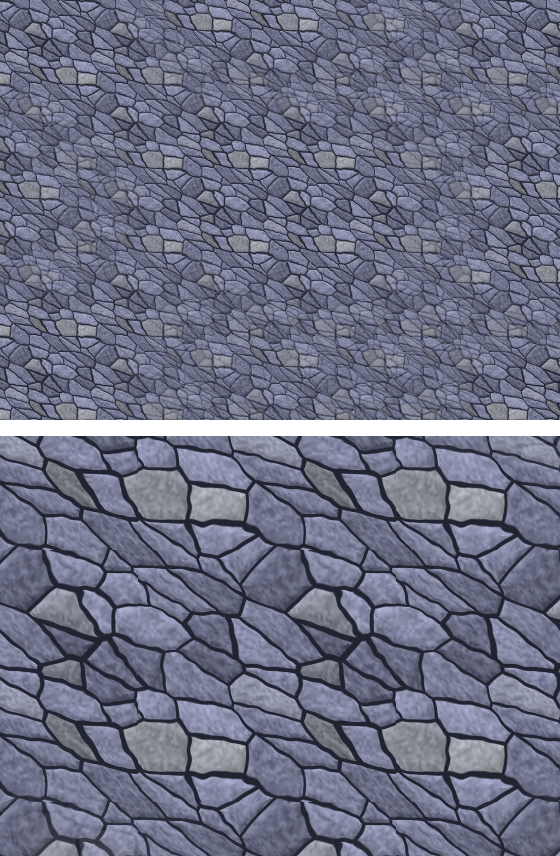
Top, the full canvas; bottom, a detail of the centre.
Reproduce this pattern procedurally as a Shadertoy shader.

```glsl
// Tiled wall of slanted, split slate stones with dark joints and soft overlapping patches.

const vec2  REPEATS      = vec2(6.5, 5.0);   // tiles across and down
const vec2  CELLS        = vec2(5.0, 8.0);   // stones per tile
const float SLANT        = 3.0;              // rows dropped per tile, whole number
const float JITTER       = 0.92;
const float SIZE_SPREAD  = 0.40;
const float JOINT_MIN    = 0.005;            // half widths, in tiles
const float JOINT_SPREAD = 0.009;
const float GRAIN        = 0.42;
const vec2  TILE_SHIFT   = vec2(0.30, 0.12);
const vec2  LAYER_SHIFT  = vec2(0.43, 0.36);
const vec3  JOINT_COLOR  = vec3(0.13, 0.14, 0.19);
const vec3  SLATE_DARK   = vec3(0.25, 0.26, 0.33);
const vec3  SLATE_LIGHT  = vec3(0.67, 0.69, 0.82);
const vec3  SLATE_WARM   = vec3(0.59, 0.59, 0.57);
const float TAU          = 6.28318;

vec3 hash3(vec2 p) {
    vec3 q = fract(p.xyx * vec3(0.1031, 0.1030, 0.0973));
    q += dot(q, q.yxz + 33.33);
    return fract((q.xxy + q.yxx) * q.zyx);
}

float valueNoise(vec2 p) {
    vec2 i = floor(p), f = fract(p);
    f = f * f * (3.0 - 2.0 * f);
    vec2 e = vec2(0.0, 1.0);
    return mix(mix(hash3(i).x, hash3(i + e.yx).x, f.x),
               mix(hash3(i + e.xy).x, hash3(i + e.yy).x, f.x), f.y);
}

// Wraps a cell onto the slanted periodic lattice.
vec2 wrapCell(vec2 cell) {
    cell -= floor(cell.x / CELLS.x) * vec2(CELLS.x, SLANT);
    return vec2(cell.x, mod(cell.y, CELLS.y));
}

// Stone centre relative to the cell corner in xy, size bias in z.
vec3 stoneSeed(vec2 cell) {
    vec3 h = hash3(wrapCell(cell) + 7.0);
    return vec3(0.5 + JITTER * (h.xy - 0.5), SIZE_SPREAD * h.z);
}

vec3 slate(vec2 tile, float pixel) {
    // Gentle periodic bend, so that courses change direction
    vec2 p = tile + vec2(0.025, 0.035) * sin(TAU * (tile.yx * vec2(2.0, 1.0) + tile));
    p += 0.012 * (valueNoise(fract(tile) * 24.0) - 0.5);
    vec2 c = p * CELLS + vec2(0.0, SLANT * p.x);
    vec2 base = floor(c), local = c - base;

    // Nearest stone under a size-weighted distance
    vec2 stone = vec2(0.0), toStone = vec2(0.0);
    float nearest = 100.0;
    for (int j = -2; j <= 2; j++)
    for (int i = -2; i <= 2; i++) {
        vec2 g = vec2(i, j);
        vec3 s = stoneSeed(base + g);
        vec2 d = g + s.xy - local;
        float power = dot(d, d) - s.z;
        if (power < nearest) { nearest = power; toStone = d; stone = g; }
    }

    // Distance to the closest border, measured in tiles
    float edge = 1.0;
    vec2 outward = vec2(0.0, 1.0);
    for (int j = -2; j <= 2; j++)
    for (int i = -2; i <= 2; i++) {
        vec2 g = stone + vec2(i, j);
        if (i == 0 && j == 0) continue;
        vec3 s = stoneSeed(base + g);
        vec2 d = g + s.xy - local, n = d - toStone;
        vec2 slope = vec2(CELLS.x * n.x + SLANT * n.y, CELLS.y * n.y);
        float border = 0.5 * (dot(d, d) - s.z - nearest) / length(slope);
        if (border < edge) { edge = border; outward = normalize(slope); }
    }

    // Stone tone, split-face streaks and grain
    vec2 id = wrapCell(base + stone);
    vec3 h = hash3(id + 41.0), k = hash3(id + 83.0);
    float angle = (h.y - 0.6) * 1.6;
    vec2 face = mat2(cos(angle), -sin(angle), sin(angle), cos(angle)) * (toStone / CELLS);
    float streak = valueNoise(face * vec2(14.0, 60.0) + 50.0 * h.xy) - 0.5;
    float speck = valueNoise(face * 85.0 + 90.0 * h.yz) - 0.5;
    float tone = 0.30 + 0.44 * h.x + GRAIN * (0.6 * streak + 0.8 * speck);
    tone += 0.07 * sin(TAU * (tile.y + 0.15));

    // Lit upper-left rim and shaded lower-right rim
    float rim = 1.0 - smoothstep(0.008, 0.045, edge);
    tone += 0.24 * rim * dot(outward, normalize(vec2(-0.5, 0.9)));
    vec3 color = mix(SLATE_DARK, SLATE_LIGHT, clamp(tone, -0.25, 1.15));
    color = mix(color, SLATE_WARM * (0.6 + 0.6 * tone), 0.6 * smoothstep(0.78, 0.95, k.x));

    float joint = JOINT_MIN + JOINT_SPREAD * k.y * k.y;
    return mix(JOINT_COLOR, color, smoothstep(joint - pixel, joint + pixel, edge));
}

void mainImage(out vec4 fragColor, in vec2 fragCoord) {
    vec2 uv = fragCoord / iResolution.xy;
    vec2 tile = uv * REPEATS + TILE_SHIFT;
    float pixel = 0.75 * REPEATS.y / iResolution.y;

    // Two shifted layers cross-fade in broad patches
    vec2 wave = cos(TAU * (uv - 0.5));
    float patches = 0.55 + 0.42 * wave.x * wave.y + 0.45 * (valueNoise(uv * vec2(5.0, 4.0)) - 0.5);
    float blend = smoothstep(0.12, 0.80, patches);
    vec3 color = mix(slate(tile + LAYER_SHIFT, pixel), slate(tile, pixel), blend);
    fragColor = vec4(color, 1.0);
}
```
